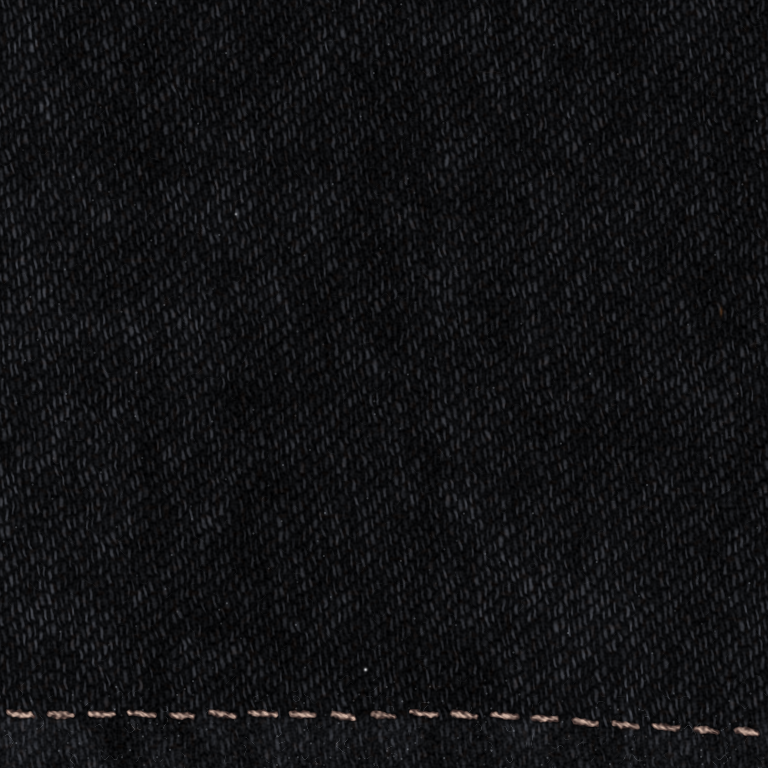
Reproduce this texture procedurally as a three.js fragment shader.

```glsl
// Black twill cloth with one row of pale stitching along the lower hem.
// Short leaning threads, stepped column by column, form the diagonal weave;
// gradient noise adds folds, wear and fuzz, and hashed cells scatter the lint.
varying vec2 vUv;

const vec3 GAP_COLOR = vec3(0.031, 0.033, 0.038);
const vec3 THREAD_COLOR = vec3(0.140, 0.145, 0.160);
const vec3 STITCH_DARK = vec3(0.24, 0.18, 0.17);
const vec3 STITCH_LIGHT = vec3(0.80, 0.69, 0.63);
const vec3 LINT_COLOR = vec3(0.34, 0.35, 0.36);
const float THREAD_PITCH = 0.0080;
const float THREAD_LENGTH = 0.0200;
const float THREAD_LEAN = 0.13;
const float TWILL_STEP = 0.33;
const float GRAIN = 0.042;
const float STITCH_PITCH = 0.0525;
const float STITCH_START = 0.027;
const float STITCH_HALF = 0.0215;
const float STITCH_RADIUS = 0.0050;
const float SEAM_HEIGHT = 0.0695;
const float SEAM_DROP = 0.021;

float hash(vec2 p) {
  return fract(sin(dot(p, vec2(127.1, 311.7))) * 43758.55);
}

vec2 gradient(vec2 cell) {
  float a = 6.2832 * hash(cell);
  return vec2(cos(a), sin(a));
}

float gradientNoise(vec2 p) {
  vec2 i = floor(p), f = fract(p);
  vec2 u = f * f * f * (f * (f * 6.0 - 15.0) + 10.0);
  vec2 e = vec2(1.0, 0.0);
  float low = mix(dot(gradient(i), f), dot(gradient(i + e), f - e), u.x);
  float high = mix(dot(gradient(i + e.yx), f - e.yx),
                   dot(gradient(i + 1.0), f - 1.0), u.x);
  return mix(low, high, u.y);
}

// Soft elliptical patch, 1 at its centre
float patchAt(vec2 p, vec2 center, vec2 size) {
  vec2 d = (p - center) / size;
  return exp(-dot(d, d));
}

// Height of the stitch line across the cloth
float seamLine(float x) {
  return SEAM_HEIGHT - SEAM_DROP * smoothstep(0.55, 1.0, x)
       + 0.019 * smoothstep(0.977, 0.987, x);
}

// Brightness of the woven threads, ragged in width, length and tone
float twill(vec2 p) {
  p += 0.0045 * vec2(gradientNoise(p * 24.0), gradientNoise(p * 27.0 + 9.0));
  p += 0.0024 * vec2(gradientNoise(p * 85.0 + 3.0), 2.0 * gradientNoise(p * 75.0));
  float across = (p.x + THREAD_LEAN * p.y) / THREAD_PITCH;
  float column = floor(across);
  float along = p.y / THREAD_LENGTH - column * TWILL_STEP
              + 0.35 * (hash(vec2(column, 3.0)) - 0.5);
  vec2 id = vec2(column, floor(along));
  float tone = hash(id), t = fract(along);
  float width = 0.34 + 0.18 * hash(id + 19.0);
  float center = 0.42 + 0.16 * hash(id + 37.0);
  float body = smoothstep(width, 0.04, abs(fract(across) - center))
             * smoothstep(0.0, 0.30, t) * smoothstep(1.0, 0.55, t);
  return body * (0.40 + 1.0 * tone);
}

// Broad light and shade: wear, creases and puckers under the seam
float foldShade(vec2 p, float below) {
  float shade = 1.0 + 0.30 * gradientNoise(p * vec2(9.0, 2.5) + 4.0)
              + 0.34 * gradientNoise(p * vec2(18.0, 13.0))
              + 0.30 * gradientNoise(p * vec2(42.0, 30.0) + 11.0);
  shade -= 0.30 * patchAt(p, vec2(0.335, 0.46), vec2(0.035, 0.12));
  shade -= 0.32 * patchAt(p, vec2(0.562, 0.35), vec2(0.018, 0.08));
  shade -= 0.18 * patchAt(p, vec2(0.48, 0.16), vec2(0.12, 0.06));
  shade += 0.20 * patchAt(p, vec2(0.02, 0.55), vec2(0.12, 0.45));
  shade += 0.22 * patchAt(p, vec2(0.88, 0.18), vec2(0.22, 0.14));
  float pucker = gradientNoise(vec2(p.x * 20.0 + p.y * 9.0, p.y * 9.0 + 2.0));
  shade += below * (0.12 + 0.95 * pucker);
  shade -= 0.55 * patchAt(p, vec2(0.806, 0.065), vec2(0.006, 0.045));
  shade += 0.55 * patchAt(p, vec2(0.816, 0.06), vec2(0.006, 0.045));
  shade -= 0.60 * patchAt(p, vec2(0.978, 0.05), vec2(0.007, 0.05));
  return shade;
}

// Scattered specks, one candidate per cell
float lint(vec2 p, float density) {
  vec2 g = p * 110.0, cell = floor(g);
  vec2 spot = 0.3 + 0.4 * vec2(hash(cell + 17.0), hash(cell + 31.0));
  float chosen = step(1.0 - density, hash(cell + 53.0));
  return chosen * smoothstep(0.24, 0.04, length(fract(g) - spot)) * hash(cell + 71.0);
}

void main() {
  vec2 p = vUv;
  float offset = p.y - seamLine(p.x);
  float below = smoothstep(0.008, -0.014, offset);
  float nearSeam = exp(-pow(offset / 0.035, 2.0));

  // Cloth
  float grain = gradientNoise(p * 250.0) + 0.7 * gradientNoise(p * 140.0 + 5.0);
  float weave = twill(p) * (1.0 - 0.35 * below) + 0.12 * below;
  vec3 color = mix(GAP_COLOR, THREAD_COLOR, weave) * foldShade(p, below);
  color += GRAIN * (1.0 + 0.4 * below) * grain;
  color += vec3(0.016, 0.003, -0.005) * smoothstep(0.15, 0.5, gradientNoise(p * 90.0));

  // Lint and fuzz
  color += LINT_COLOR * 0.6 * lint(p, 0.03 + 0.14 * max(nearSeam, below));
  float hair = smoothstep(0.06, 0.0, abs(gradientNoise(p * 75.0 + 7.0)));
  hair *= smoothstep(0.12, 0.45, gradientNoise(p * 48.0 + 40.0));
  color += LINT_COLOR * hair * (0.10 + 0.30 * max(below, nearSeam));
  color += 0.75 * patchAt(p, vec2(0.476, 0.128), vec2(0.0022));
  color += 0.42 * patchAt(p, vec2(0.307, 0.721), vec2(0.0018));
  color += vec3(0.22, 0.13, 0.06) * patchAt(p, vec2(0.939, 0.594), vec2(0.002, 0.006));

  // Stitches: tilted ragged capsules of twisted strands
  float index = floor((p.x - STITCH_START) / STITCH_PITCH + 0.5);
  float middle = STITCH_START + index * STITCH_PITCH;
  float vary = hash(vec2(index, 8.0));
  vec2 s = vec2(p.x - middle, p.y - seamLine(middle) - 0.003 * (vary - 0.5));
  s.y += (0.03 + 0.14 * hash(vec2(index, 5.0))) * s.x;
  s.y += 0.0030 * gradientNoise(p * 85.0);
  float reach = STITCH_HALF * (0.85 + 0.15 * vary) - STITCH_RADIUS;
  float taper = STITCH_RADIUS * (1.0 - 0.3 * abs(s.x) / STITCH_HALF);
  float d = length(vec2(max(abs(s.x) - reach, 0.0), s.y)) - taper;
  d += 0.0022 * gradientNoise(p * 170.0);
  color *= 1.0 - 0.35 * smoothstep(0.004, 0.0, d);
  float strand = 0.5 + 0.5 * sin((s.x + 1.5 * s.y) * 600.0 + 6.0 * vary);
  float glow = smoothstep(0.0, -0.0045, d) * (0.55 + 0.35 * strand)
             + 0.8 * gradientNoise(p * 140.0);
  vec3 yarn = mix(STITCH_DARK, STITCH_LIGHT, clamp(glow, 0.0, 1.0));
  color = mix(color, yarn, smoothstep(0.0010, -0.0016, d));

  gl_FragColor = vec4(max(color, 0.0), 1.0);
}
```
